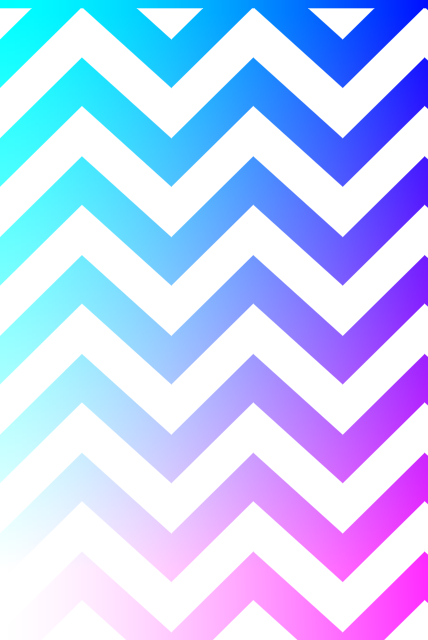
A Shadertoy shader for this pattern:

```glsl
// Chevron stripes on white, tinted by a cyan, blue, magenta and white gradient

// Horizontal values are fractions of the width, vertical ones of the height.
const float ZIGZAG_PERIOD = 0.4004;  // valley to valley
const float PEAK_POSITION = 0.478;   // peak within one period
const float ZIGZAG_HEIGHT = 0.1263;  // valley to peak
const float ROW_SPACING   = 0.1544;
const float BAND_HEIGHT   = 0.0758;
const float FIRST_VALLEY  = 0.0617;  // band top at a valley, from the top edge
const float TOP_STRIP     = 0.0130;

const vec3  PAPER         = vec3(1.0);
const float RED_START     = 0.02;
const float RED_GAIN      = 1.15;
const float GREEN_CURVE   = 1.5;
const vec2  GREEN_LOSS    = vec2(0.95, 0.82);  // at right edge: top, bottom

// Slightly skewed triangle wave: 0 in valleys, 1 at peaks
float zigzag(float x) {
    float phase = fract(x / ZIGZAG_PERIOD);
    return min(phase / PEAK_POSITION, (1.0 - phase) / (1.0 - PEAK_POSITION));
}

// Signed vertical distance to the nearest band, negative inside
float bandDistance(vec2 p) {
    float bandTop = FIRST_VALLEY - ZIGZAG_HEIGHT * zigzag(p.x);
    float fromCentre = p.y - bandTop - 0.5 * BAND_HEIGHT;
    float nearest = mod(fromCentre + 0.5 * ROW_SPACING, ROW_SPACING) - 0.5 * ROW_SPACING;
    return abs(nearest) - 0.5 * BAND_HEIGHT;
}

// Red grows downwards, green fades to the right, blue stays full
vec3 tint(vec2 p) {
    float red = clamp((p.y - RED_START) * RED_GAIN, 0.0, 1.0);
    float green = 1.0 - pow(p.x, GREEN_CURVE) * mix(GREEN_LOSS.x, GREEN_LOSS.y, p.y);
    return vec3(red, green, 1.0);
}

// Antialiased fill for a signed distance
float fill(float distance, float halfWidth) {
    return 1.0 - smoothstep(-halfWidth, halfWidth, distance);
}

void mainImage(out vec4 fragColor, in vec2 fragCoord) {
    // Measure downwards from the top left
    vec2 p = fragCoord / iResolution.xy;
    p.y = 1.0 - p.y;

    // Widen the edge blend to suit the slanted sides
    float pixel = 1.0 / iResolution.y;
    float slope = 2.0 * ZIGZAG_HEIGHT * iResolution.y / (ZIGZAG_PERIOD * iResolution.x);
    float bands = fill(bandDistance(p), 0.7 * pixel * sqrt(1.0 + slope * slope));
    float strip = fill(p.y - TOP_STRIP, 0.7 * pixel);

    fragColor = vec4(mix(PAPER, tint(p), max(bands, strip)), 1.0);
}
```
